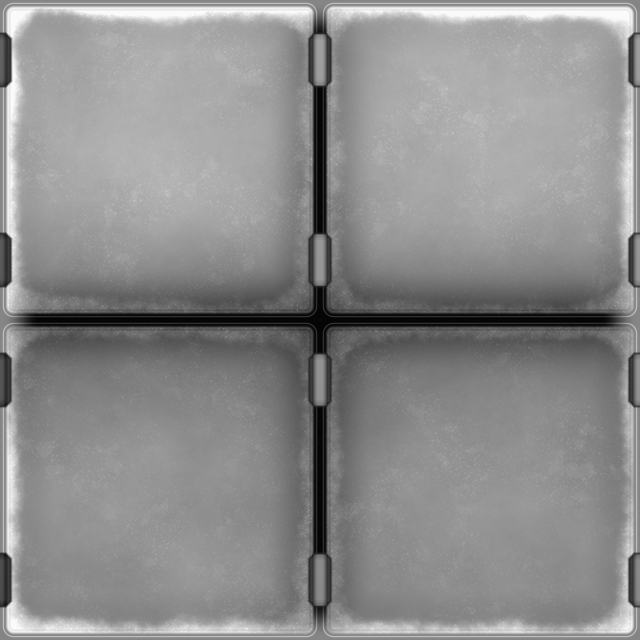
A Shadertoy shader for this texture map:

```glsl
// Two by two worn grey metal panels with dark grooved seams, paired clips and bright outer rims.

const float PANELS = 2.0;                        // repeats across and down
const float HALF_CELL = 0.5 / PANELS;
const float GAP = 0.0105;                        // half width of a seam
const float CORNER = 0.011;                      // panel corner radius
const float RIM = 0.017;                         // width of the worn rim
const float GROOVE_AT = 0.0052;                  // groove offset from the panel edge
const float LINE = 0.0021;                       // thin line half width
const vec2 CLIP_HALF = vec2(0.0182, 0.0425);
const vec2 CORE_HALF = vec2(0.0100, 0.0405);
const float CLIP_CHAMFER = 0.009;
const float CLIP_OFFSET = 0.1563;                // clip height above or below panel centre
const float TONE_LOW = 0.555, TONE_HIGH = 0.655; // panel greys, bottom and top rows
const vec4 GLOW = vec4(0.72, 0.46, 0.58, 0.86);  // left, right, bottom, top

vec2 hashGradient(ivec2 cell) {
    uvec2 q = uvec2(cell + 4096) * uvec2(1597u, 3812u);
    uint n = (q.x ^ q.y) * 668265u;
    n = (n ^ (n >> 15)) * 739397u;
    n ^= n >> 13;
    float angle = float(n & 65535u) * 6.28318 / 65536.0;
    return vec2(cos(angle), sin(angle));
}

float gradientNoise(vec2 p) {
    ivec2 i = ivec2(floor(p));
    vec2 f = fract(p);
    vec2 u = f * f * f * (f * (f * 6.0 - 15.0) + 10.0);
    float a = dot(hashGradient(i), f);
    float b = dot(hashGradient(i + ivec2(1, 0)), f - vec2(1, 0));
    float c = dot(hashGradient(i + ivec2(0, 1)), f - vec2(0, 1));
    float d = dot(hashGradient(i + ivec2(1, 1)), f - vec2(1, 1));
    return mix(mix(a, b, u.x), mix(c, d, u.x), u.y);
}

float fbm(vec2 p) {
    float sum = 0.0, amp = 0.6;
    for (int i = 0; i < 5; i++) {
        sum += amp * gradientNoise(p);
        p = mat2(1.6, 1.2, -1.2, 1.6) * p + 7.3;
        amp *= 0.5;
    }
    return sum;
}

float roundBox(vec2 p, vec2 halfSize, float radius) {
    vec2 q = abs(p) - halfSize + radius;
    return length(max(q, 0.0)) + min(max(q.x, q.y), 0.0) - radius;
}

float chamferBox(vec2 p, vec2 halfSize, float cut) {
    vec2 q = abs(p) - halfSize;
    return max(max(q.x, q.y), (q.x + q.y + cut) * 0.7071);
}

float thinLine(float d, float width) {
    return 1.0 - smoothstep(0.0, width, abs(d));
}

// Short scratches along both diagonals
float flecks(vec2 p) {
    vec2 r = mat2(0.7071, 0.7071, -0.7071, 0.7071) * p;
    float a = gradientNoise(r * vec2(370.0, 170.0));
    float b = gradientNoise(r * vec2(160.0, 350.0) + 31.0);
    return smoothstep(0.2, 0.6, max(a, b));
}

float panelTone(vec2 p, vec2 local, vec2 id) {
    vec2 wearPos = p + id * 3.7;
    float cloud = fbm(wearPos * 6.0);
    float grit = fbm(wearPos * 60.0);
    float scratch = flecks(wearPos);

    // Broad light: darker towards the cross, lighter in each panel centre
    vec2 fromCross = abs(p - 0.5);
    float tone = mix(TONE_LOW, TONE_HIGH, smoothstep(0.3, 0.7, p.y));
    tone -= 0.25 * exp(-fromCross.y / 0.085) + 0.11 * exp(-fromCross.x / 0.05);
    tone += 0.035 - 0.9 * dot(local, local) + 0.08 * cloud + 0.018 * grit;

    // Chipped rim and the soft shade just inside it
    float inner = roundBox(local, vec2(HALF_CELL - GAP - RIM), 0.05);
    inner += 0.026 * cloud + 0.007 * grit;
    float rim = smoothstep(-0.010, 0.012, inner);
    tone -= 0.08 * smoothstep(-0.06, 0.002, inner);
    tone += rim * (0.11 + 0.07 * grit);

    // Bright wear along the outer border
    vec4 sides = exp(-vec4(p.x, 1.0 - p.x, p.y, 1.0 - p.y) / 0.0215);
    tone += dot(sides, GLOW) * mix(0.55, 1.0, rim) * (1.0 + 0.8 * cloud);

    // Scratches and pale chips
    float patchy = smoothstep(-0.2, 0.35, fbm(wearPos * 9.0 + 12.0));
    tone += scratch * mix(0.02 + 0.045 * patchy, 0.09, rim);
    float chips = smoothstep(0.10, 0.22, fbm(wearPos * 32.0 + 5.0));
    return tone + 0.03 * chips * patchy;
}

void mainImage(out vec4 fragColor, in vec2 fragCoord) {
    vec2 p = fragCoord / iResolution.xy;
    float px = 1.0 / min(iResolution.x, iResolution.y);
    vec2 id = floor(p * PANELS);
    vec2 local = (fract(p * PANELS) - 0.5) / PANELS;
    float edge = roundBox(local, vec2(HALF_CELL - GAP), CORNER);
    float border = min(min(p.x, 1.0 - p.x), min(p.y, 1.0 - p.y));
    float outer = 1.0 - smoothstep(0.006, 0.06, border);
    float lineWidth = max(LINE, px);

    // Seams: black inside, grey along the border, with fine grooves
    float seam = mix(0.02, 0.52, outer);
    seam += thinLine(edge - GROOVE_AT, lineWidth) * mix(0.17, 0.22, outer);

    // Panels with a soft bevel
    float tone = min(panelTone(p, local, id), 0.98);
    tone -= 0.07 * thinLine(edge + 0.0045, 0.003);
    float grey = mix(tone, seam, smoothstep(-0.0015 - px, 0.0015 + px, edge));

    // Clips across the vertical seams
    vec2 clipPos = vec2((fract(p.x * PANELS + 0.5) - 0.5) / PANELS, abs(local.y) - CLIP_OFFSET);
    float body = chamferBox(clipPos, CLIP_HALF, CLIP_CHAMFER);
    float core = roundBox(clipPos, CORE_HALF, 0.003);
    float bodyTone = 0.25 - 0.10 * thinLine(body + 0.001, 0.004) - 0.08 * thinLine(core, 0.004);
    float coreTone = mix(0.34, 0.58, smoothstep(0.0, 0.2, p.x)) + 0.10 * (p.y - 0.5);
    coreTone -= 0.16 * smoothstep(0.3, 1.0, abs(clipPos.x) / CORE_HALF.x);
    coreTone -= 0.10 * smoothstep(0.7, 1.0, abs(clipPos.y) / CORE_HALF.y);
    float clip = mix(coreTone, bodyTone, smoothstep(-0.001 - px, 0.001 + px, core));
    grey = mix(clip, grey, smoothstep(-0.001 - px, 0.001 + px, body));

    fragColor = vec4(vec3(clamp(grey, 0.0, 1.0)), 1.0);
}
```
